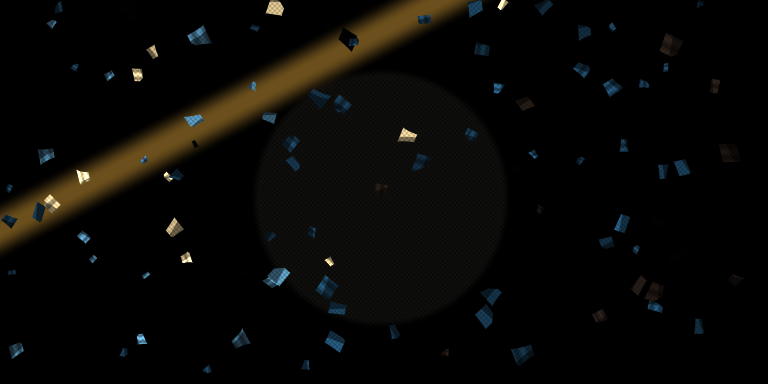
Reproduce this background procedurally as a WebGL 2 fragment shader.

```glsl
#version 300 es
precision highp float;

uniform vec2 u_resolution;
out vec4 fragColor;

// Lengths are fractions of the canvas height
const vec2 BEAM_START = vec2(0.0, 0.40);
const float BEAM_ANGLE = 0.482;
const float BEAM_CORE = 0.008;
const float BEAM_EDGE = 0.072;
const vec3 BEAM_COLOR = vec3(0.42, 0.31, 0.11);

const vec2 DISC_CENTER = vec2(0.992, 0.484);
const float DISC_RADIUS = 0.328;
const float DISC_SOFTNESS = 0.012;
const vec3 DISC_COLOR = vec3(0.050, 0.048, 0.042);

const int SHARD_COUNT = 98;
const float SHARD_MIN = 0.009;
const float SHARD_MAX = 0.027;
const vec3 DEEP_BLUE = vec3(0.07, 0.17, 0.24);
const vec3 BRIGHT_BLUE = vec3(0.25, 0.42, 0.52);
const vec3 CREAM = vec3(0.80, 0.71, 0.52);
const vec3 BROWN = vec3(0.10, 0.075, 0.06);
const vec3 SOOT = vec3(0.005);

const float WEAVE_CYCLES = 80.0;
const float WEAVE_DEPTH = 0.35;
const float TAU = 6.28318;

float hash(float index, float channel) {
    return fract(sin(dot(vec2(index, channel), vec2(127.1, 311.7))) * 43758.5);
}

mat2 rotation(float angle) {
    float c = cos(angle), s = sin(angle);
    return mat2(c, -s, s, c);
}

float coverage(float dist, float pixel) {
    return clamp(0.5 - dist / pixel, 0.0, 1.0);
}

// Cool shards everywhere, cream ones to the left, brown ones to the right
vec3 shardColor(float id, float across) {
    float pick = hash(id, 6.0);
    float shade = mix(0.65, 1.3, hash(id, 7.0));
    bool dim = across + 0.5 * (hash(id, 8.0) - 0.5) > 0.58;
    if (pick < 0.46) return DEEP_BLUE * shade;
    if (pick < 0.68) return (dim ? DEEP_BLUE * 1.4 : BRIGHT_BLUE) * shade;
    if (pick < 0.91) return (dim ? BROWN : CREAM) * shade;
    return SOOT;
}

// Adds one skewed, tapered block with a lit face and a shaded face
vec3 addShard(vec3 color, vec2 p, float id, float aspect, float weave, float pixel) {
    vec2 spot = vec2(hash(id, 1.0), hash(id, 2.0));
    float width = mix(SHARD_MIN, SHARD_MAX, pow(hash(id, 3.0), 1.5));
    vec2 halfSize = width * vec2(1.0, mix(0.5, 0.95, hash(id, 4.0)));

    vec2 q = rotation(TAU * hash(id, 5.0)) * (p - spot * vec2(aspect, 1.0));
    if (dot(q, q) > 9.0 * width * width) return color;
    q.x += 0.6 * (hash(id, 9.0) - 0.5) * q.y;
    q.y *= 1.0 + 0.7 * (hash(id, 10.0) - 0.5) * clamp(q.x / width, -1.0, 1.0);

    // A clipped corner breaks up the plain quads
    vec2 edge = abs(q) - halfSize;
    float corner = dot(q, vec2(0.707)) - width * mix(0.6, 1.3, hash(id, 11.0));
    float dist = max(max(edge.x, edge.y), corner);

    float fold = q.y - halfSize.y * mix(-0.6, 0.9, hash(id, 12.0)) - 0.2 * q.x;
    float light = mix(0.6, 1.2, coverage(fold, pixel));
    float stripes = 0.5 + 0.5 * sin(q.x / width * 5.0 + TAU * hash(id, 13.0));
    light *= mix(1.0, 0.7 + 0.6 * stripes, step(0.5, hash(id, 14.0)));

    vec3 tint = shardColor(id, spot.x) * light * mix(1.0, weave, 0.5);
    return mix(color, tint, coverage(dist, pixel));
}

void main() {
    float pixel = 1.0 / u_resolution.y;
    float aspect = u_resolution.x * pixel;
    vec2 p = gl_FragCoord.xy * pixel;

    // Fine dotted weave
    vec2 wave = sin(p * WEAVE_CYCLES * TAU);
    float weave = 1.0 + WEAVE_DEPTH * wave.x * wave.y;

    // Faint disc
    float discDist = length(p - DISC_CENTER) - DISC_RADIUS;
    float disc = 1.0 - smoothstep(-DISC_SOFTNESS, DISC_SOFTNESS, discDist);
    vec3 color = DISC_COLOR * disc * weave;

    // Soft golden beam
    vec2 beamNormal = vec2(-sin(BEAM_ANGLE), cos(BEAM_ANGLE));
    float beamDist = abs(dot(p - BEAM_START, beamNormal));
    color += BEAM_COLOR * (1.0 - smoothstep(BEAM_CORE, BEAM_EDGE, beamDist));

    // Scattered shards
    for (int i = 0; i < SHARD_COUNT; i++) {
        color = addShard(color, p, float(i) + 1.0, aspect, weave, pixel);
    }

    fragColor = vec4(clamp(color, 0.0, 1.0), 1.0);
}
```
